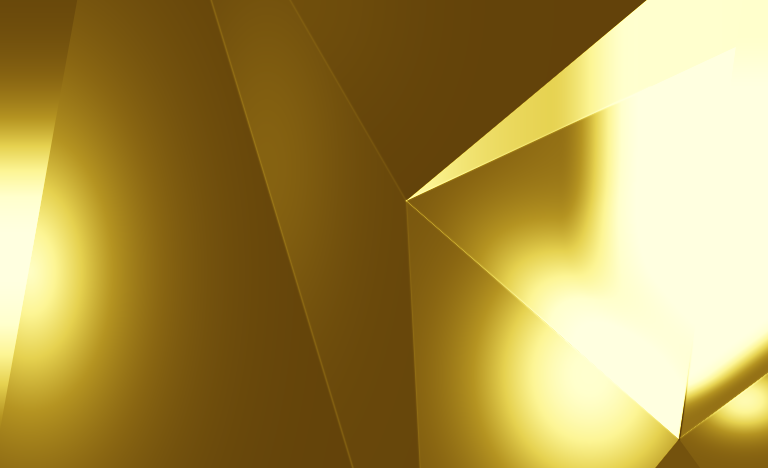
A Shadertoy shader for this background:

```glsl
#define ASPECT 1.641
#define GLINT_WIDTH 0.0022
#define GLINT_GAIN 0.12
#define SHADE_BASE 0.04

// Corners shared by the facets, in units of canvas height
const vec2 HUB = vec2(0.868, 0.571);
const vec2 KNOT = vec2(1.451, 0.062);
const vec2 CREASE_TOP = vec2(0.451, 1.0);
const vec2 CREASE_FOOT = vec2(0.754, 0.0);
const vec2 RIDGE_TOP = vec2(0.620, 1.0);
const vec2 RIDGE_FOOT = vec2(0.897, 0.0);
const vec2 BLADE_TOP = vec2(1.382, 1.0);
const vec2 BLADE_LOW = vec2(1.389, 0.814);
const vec2 PANE_TOP = vec2(1.571, 0.893);
const vec2 CORNER_RIM = vec2(1.641, 0.203);

// Signed distance to a line, positive on the right of a -> b
float side(vec2 p, vec2 a, vec2 b) {
    vec2 d = normalize(b - a), q = p - a;
    return q.x * d.y - q.y * d.x;
}

float cover(float d) {
    return clamp(0.5 + d * iResolution.y, 0.0, 1.0);
}

float glow(vec2 p, vec2 center, vec2 radius, float falloff) {
    return exp(-pow(length((p - center) / radius), falloff));
}

float glint(vec2 p, vec2 a, vec2 b) {
    vec2 q = p - a, d = b - a;
    float dist = length(q - d * clamp(dot(q, d) / dot(d, d), 0.0, 1.0));
    return GLINT_GAIN * exp(-dist * dist / (GLINT_WIDTH * GLINT_WIDTH));
}

float softMin(float a, float b, float k) {
    float h = max(k - abs(a - b), 0.0) / k;
    return min(a, b) - 0.25 * h * h * k;
}

// Tone to gold: deep brown through yellow to cream
vec3 gold(float t) {
    float s = clamp(t, 0.0, 1.2) * 5.0;
    vec3 c = mix(vec3(0.37, 0.245, 0.035), vec3(0.54, 0.40, 0.07), clamp(s, 0.0, 1.0));
    c = mix(c, vec3(0.71, 0.58, 0.13), clamp(s - 1.0, 0.0, 1.0));
    c = mix(c, vec3(0.90, 0.82, 0.31), clamp(s - 2.0, 0.0, 1.0));
    c = mix(c, vec3(0.99, 0.96, 0.58), clamp(s - 3.0, 0.0, 1.0));
    c = mix(c, vec3(1.0, 1.0, 0.80), clamp(s - 4.0, 0.0, 1.0));
    return mix(c, vec3(1.0, 1.0, 0.88), clamp(s - 5.0, 0.0, 1.0));
}

// Broad facet with a cream upper right and a lit lower edge
float wideFacet(vec2 p) {
    float cream = softMin(p.x - 1.345, dot(p, vec2(0.677, 0.735)) - 1.27, 0.08);
    vec2 along = normalize(KNOT - HUB), q = p - vec2(1.346, 0.199);
    vec2 local = vec2(dot(q, along), dot(q, vec2(-along.y, along.x)));
    return 0.1 + 0.16 * smoothstep(0.87, 1.3, p.x)
        + smoothstep(-0.15, 0.05, cream)
        + 1.15 * glow(local, vec2(0.0), vec2(0.33, 0.16), 2.0);
}

void mainImage(out vec4 fragColor, in vec2 fragCoord) {
    vec2 p = fragCoord / iResolution.xy * vec2(ASPECT, 1.0);

    // Left panels
    float tone = 0.02 + 0.95 * glow(p, vec2(0.064, 0.42), vec2(0.19, 0.32), 1.3);
    float reach = p.y > 0.455 ? 0.27 : 0.32;
    float strip = 0.03 + 1.2 * exp(-pow(abs(p.y - 0.455) / reach, 2.0));
    tone = mix(tone, strip, cover(side(p, vec2(0.165, 1.0), vec2(0.0, 0.081))));
    float fold = SHADE_BASE + 0.14 * glow(p, vec2(0.57, 0.64), vec2(0.17, 0.4), 2.0);
    tone = mix(tone, fold, cover(side(p, CREASE_FOOT, CREASE_TOP)));

    // Lower facet and dark upper facet
    float aboveHub = side(p, KNOT, HUB);
    float lower = 0.12 + 0.9 * glow(p, vec2(1.26, 0.2), vec2(0.23, 0.27), 2.0);
    tone = mix(tone, lower, cover(side(p, RIDGE_FOOT, HUB)));
    float upper = 0.02 + 0.06 * glow(p, RIDGE_TOP, vec2(0.25, 0.3), 2.0);
    tone = mix(tone, upper, cover(min(side(p, HUB, RIDGE_TOP), aboveHub)));

    // Bright blade and broad facet
    float blade = 0.56 + 0.32 * exp(-(p.x - HUB.x) / 0.16)
        + 0.45 * smoothstep(1.17, 1.36, p.x);
    tone = mix(tone, blade, cover(min(side(p, HUB, BLADE_TOP), aboveHub)));
    tone = mix(tone, wideFacet(p), cover(min(side(p, HUB, BLADE_LOW), aboveHub)));

    // Right pane and bottom corner
    float rim = side(p, CORNER_RIM, KNOT);
    float pane = 0.25 + 0.95 * smoothstep(0.01, 0.1, rim) * smoothstep(0.08, 0.2, p.y);
    pane = mix(pane, 1.0, smoothstep(0.8, 0.93, p.y));
    tone = mix(tone, pane, cover(min(side(p, KNOT, PANE_TOP), rim)));
    tone = mix(tone, 0.1, cover(min(side(p, vec2(1.4, 0.0), KNOT), -rim)));
    float corner = 0.15 + 0.75 * glow(p, vec2(1.592, 0.145), vec2(0.1, 0.07), 2.0);
    tone = mix(tone, corner, cover(min(side(p, vec2(1.496, 0.0), KNOT), -rim)));

    // Fine light along the folds, shadow beside the pane
    tone += glint(p, CREASE_TOP, CREASE_FOOT) + glint(p, HUB, KNOT);
    tone += 0.5 * (glint(p, RIDGE_TOP, HUB) + glint(p, HUB, RIDGE_FOOT));
    tone += glint(p, HUB, BLADE_LOW) + glint(p, KNOT, CORNER_RIM);
    tone -= 4.0 * glint(p, KNOT, mix(KNOT, PANE_TOP, 0.25)) * smoothstep(0.3, 0.1, p.y);

    fragColor = vec4(gold(tone), 1.0);
}
```
